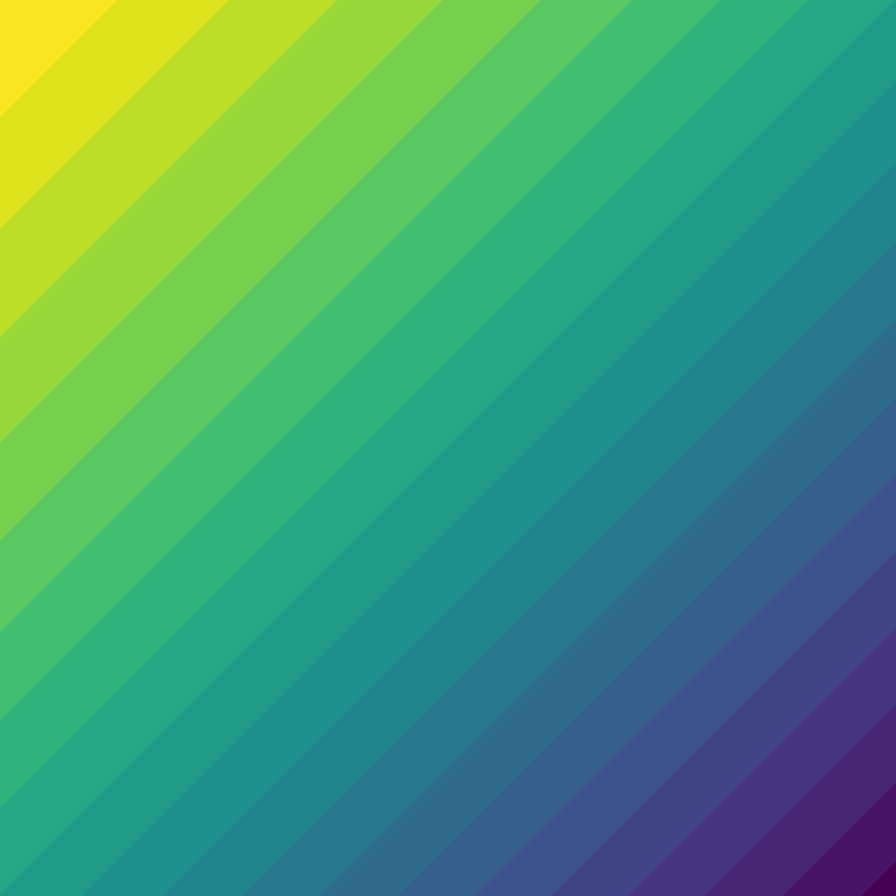
Write a three.js fragment shader that draws this background.

```glsl
// Flat diagonal bands running from yellow at the top left through green and teal to deep purple.
varying vec2 vUv;

// Smooth purple - teal - yellow ramp as a polynomial, t from 0 to 1
vec3 purpleToYellow(float t) {
  vec3 c = vec3(-5.4355, 4.6459, 26.3124);
  c = c * t + vec3(4.7764, -13.7451, -65.353);
  c = c * t + vec3(6.2283, 14.1799, 56.6906);
  c = c * t + vec3(-4.6342, -5.7991, -19.3324);
  c = c * t + vec3(-0.3309, 0.2148, 0.0951);
  c = c * t + vec3(0.1051, 1.4046, 1.3846);
  return c * t + vec3(0.2737, 0.0054, 0.3331);
}

// Diagonal position where band i begins; bands narrow away from the yellow corner
float bandEdge(float i) {
  float narrowing = 0.000061 * (4096.0 + pow(i - 16.0, 2.0) * (i - 16.0));
  float bulge = 0.008 * exp(-0.3 * (i - 4.5) * (i - 4.5));
  return 0.001 + 0.0853 * i + narrowing + bulge;
}

void main() {
  // 0 at the top left corner, 2 at the bottom right
  float diagonal = vUv.x + 1.0 - vUv.y;

  // Count the edges passed, with a soft step at each one
  float band = 0.0;
  for (int i = 1; i <= 20; i++) {
    float edge = bandEdge(float(i));
    band += smoothstep(edge - 0.002, edge + 0.002, diagonal);
  }

  vec3 color = purpleToYellow(1.0 - band / 20.0);
  gl_FragColor = vec4(clamp(color, 0.0, 1.0), 1.0);
}
```
